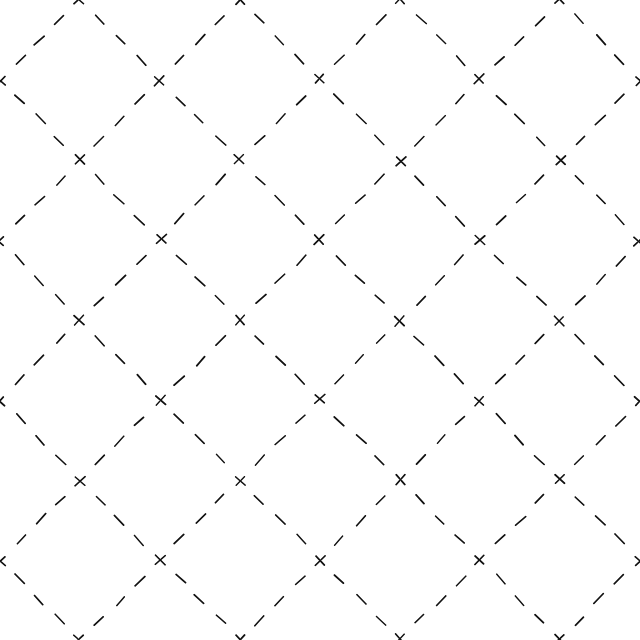
A WebGL 2 fragment shader for this pattern:

```glsl
#version 300 es
precision highp float;
// Hand-drawn diamond lattice: 4 by 4 repeats of dashed diagonals crossing in small x marks.
// Every stroke sits on a point of a 32 by 32 grid; an x is two strokes sharing one point.
// Position, angle, length and weight wobble by a hash of the wrapped grid point.
uniform vec2 u_resolution;
out vec4 fragColor;

float hash(vec2 p) {
    return fract(sin(dot(p, vec2(127.1, 311.7))) * 43758.5453);
}

// Signed random value in -1..1
float wobble(vec2 id, float seed) {
    return 2.0 * hash(id + seed * 37.3) - 1.0;
}

// Distance to a round-capped stroke along a tilted diagonal; slope is +1 or -1
float strokeDistance(vec2 p, vec2 id, float slope) {
    float seed = 5.0 + slope;
    float angle = slope * 0.7854 + 0.08 * wobble(id, seed);
    vec2 along = vec2(cos(angle), sin(angle));
    float halfLength = 0.31 + 0.03 * wobble(id, seed + 0.3);
    float halfWidth = 0.041 + 0.006 * wobble(id, seed + 0.6);
    float t = clamp(dot(p, along), -halfLength, halfLength);
    return length(p - along * t) - halfWidth;
}

// True where a diagonal line passes through the grid point
bool onLine(float diagonal) {
    return mod(diagonal, 8.0) == 4.0;
}

void main() {
    vec2 grid = gl_FragCoord.xy / u_resolution * 32.0;
    float pixel = 32.0 / min(u_resolution.x, u_resolution.y);
    vec2 nearest = floor(grid + 0.5);
    float dist = 1.0;

    for (int y = -1; y <= 1; y++) {
        for (int x = -1; x <= 1; x++) {
            vec2 point = nearest + vec2(x, y);
            vec2 id = mod(point, 32.0);
            vec2 p = grid - point - 0.075 * vec2(wobble(id, 1.0), wobble(id, 2.0));
            if (onLine(id.x - id.y)) dist = min(dist, strokeDistance(p, id, 1.0));
            if (onLine(id.x + id.y)) dist = min(dist, strokeDistance(p, id, -1.0));
        }
    }

    // Ink on white
    float ink = 1.0 - smoothstep(-0.6 * pixel, 0.6 * pixel, dist);
    fragColor = vec4(mix(vec3(1.0), vec3(0.07), ink), 1.0);
}
```
